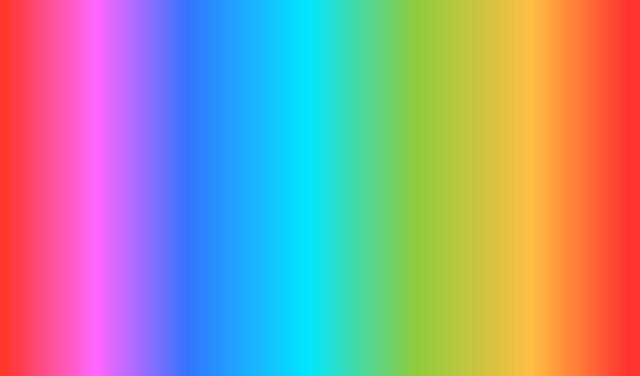
Give the GLSL for this background, as a Shadertoy shader.

```glsl
// A full-width rainbow of vertical bands: red, pink, blue, cyan, green, orange, red.
// Each colour has a stop position along x; a loop blends linearly from one stop
// to the next, and the end colours hold out to the canvas edges.

const int STOP_COUNT = 7;

// Colour in rgb, position across the canvas width in a.
const vec4 RAINBOW[STOP_COUNT] = vec4[STOP_COUNT](
    vec4(1.00, 0.22, 0.17, 0.008),  // red
    vec4(1.00, 0.40, 1.00, 0.150),  // pink
    vec4(0.20, 0.46, 1.00, 0.293),  // blue
    vec4(0.00, 0.90, 1.00, 0.479),  // cyan
    vec4(0.55, 0.80, 0.24, 0.646),  // green
    vec4(1.00, 0.74, 0.26, 0.832),  // orange
    vec4(1.00, 0.20, 0.19, 0.980)   // red
);

// Progress from start to end, held at 0 and 1 outside that range.
float ramp(float start, float end, float x) {
    return clamp((x - start) / (end - start), 0.0, 1.0);
}

// Piecewise linear blend through the stops at position x.
vec3 gradientAt(vec4 stops[STOP_COUNT], float x) {
    vec3 color = stops[0].rgb;
    for (int i = 1; i < STOP_COUNT; i++) {
        color = mix(color, stops[i].rgb, ramp(stops[i - 1].a, stops[i].a, x));
    }
    return color;
}

void mainImage(out vec4 fragColor, in vec2 fragCoord) {
    float x = fragCoord.x / iResolution.x;
    fragColor = vec4(gradientAt(RAINBOW, x), 1.0);
}
```
